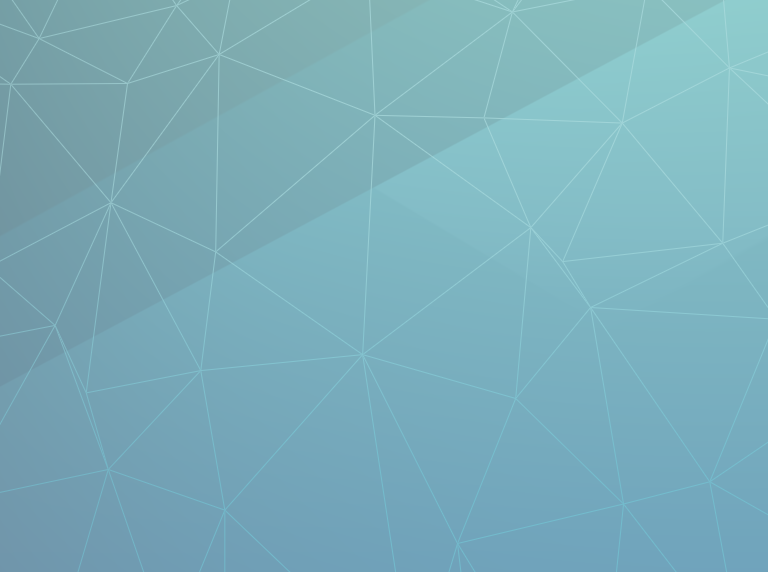
A WebGL 1 fragment shader for this background:

```glsl
precision highp float;

uniform vec2 u_resolution;

// Background gradient corners
const vec3 BOTTOM_LEFT  = vec3(0.440, 0.585, 0.668);
const vec3 BOTTOM_RIGHT = vec3(0.437, 0.640, 0.735);
const vec3 TOP_LEFT     = vec3(0.475, 0.685, 0.715);
const vec3 TOP_RIGHT    = vec3(0.545, 0.780, 0.778);
const float LEFT_FALLOFF = 2.5;

// Diagonal shade bands: tint applied above each slanted edge
const vec3 LOWER_SHADE = vec3(0.970, 0.945, 0.950);
const vec3 UPPER_SHADE = vec3(0.995, 0.962, 0.955);
const float RIGHT_SHADE = 0.65;
const vec3 EDGE_GLOW = vec3(0.003, 0.012, 0.016);
const float FACET_GLOW = 0.014;

// Line network
const vec3 LINE_LOW  = vec3(0.45, 0.77, 0.83);
const vec3 LINE_HIGH = vec3(0.67, 0.86, 0.87);
const float LINE_OPACITY = 0.70;
const float LEFT_OPACITY = 0.56;
const float LINE_HALF_WIDTH = 0.0009;
const float COLUMN_STEP = 0.215;
const float JITTER = 0.90;
const float SEED = 3.7;
const int COLUMNS = 10;
const int ROWS = 7;

// Nodes inside this circle merge into one many-spoked hub
const vec2 HUB = vec2(0.634, 0.38);
const float HUB_RADIUS = 0.21;

float hash(vec2 p) {
  return fract(sin(dot(p, vec2(127.1, 311.7)) + SEED) * 43758.547);
}

// Scattered node of the network; rows grow taller towards the bottom
vec2 nodePosition(vec2 id) {
  vec2 jitter = vec2(hash(id), hash(id + 57.3)) - 0.5;
  vec2 cell = id + JITTER * jitter;
  float depth = cell.y * (0.15 + 0.02 * cell.y);
  vec2 node = vec2(cell.x * COLUMN_STEP, 1.0 - depth);
  return distance(node, HUB) < HUB_RADIUS ? HUB : node;
}

float segmentDistance(vec2 p, vec2 a, vec2 b) {
  vec2 ab = b - a;
  float t = clamp(dot(p - a, ab) / max(dot(ab, ab), 1e-6), 0.0, 1.0);
  return length(p - a - ab * t);
}

// Distance to the nearest edge of the triangulated network
float networkDistance(vec2 p) {
  float nearest = 1.0;
  for (int row = 0; row < ROWS; row++) {
    for (int column = 0; column < COLUMNS; column++) {
      vec2 id = vec2(float(column), float(row)) - 1.0;
      vec2 a = nodePosition(id);
      vec2 b = nodePosition(id + vec2(1.0, 0.0));
      vec2 c = nodePosition(id + vec2(0.0, 1.0));
      vec2 d = nodePosition(id + vec2(1.0, 1.0));
      nearest = min(nearest, segmentDistance(p, a, b));
      nearest = min(nearest, segmentDistance(p, a, c));

      // Split each cell along its shorter diagonal
      float diagonal = distance(a, d) < distance(b, c)
        ? segmentDistance(p, a, d)
        : segmentDistance(p, b, c);
      nearest = min(nearest, diagonal);
    }
  }
  return nearest;
}

// Smooth mask of the area above the line y = slope * x + offset
float above(vec2 p, float slope, float offset, float softness) {
  return smoothstep(-softness, softness, p.y - slope * p.x - offset);
}

vec3 background(vec2 p, vec2 uv) {
  float across = 1.0 - pow(1.0 - uv.x, LEFT_FALLOFF);
  vec3 color = mix(mix(BOTTOM_LEFT, BOTTOM_RIGHT, across),
                   mix(TOP_LEFT, TOP_RIGHT, across), uv.y);

  // Parallel shade bands rising to the right
  float lowerBand = above(p, 0.533, 0.324, 0.002);
  float upperBand = above(p, 0.550, 0.587, 0.003);
  float strength = mix(1.0, RIGHT_SHADE, uv.x);
  color *= mix(vec3(1.0), LOWER_SHADE, lowerBand * strength);
  color *= mix(vec3(1.0), UPPER_SHADE, upperBand * strength);

  // Soft light falling away below the lower band
  float belowBand = max(0.324 + 0.533 * p.x - p.y, 0.0);
  float glow = exp(-4.0 * belowBand) * smoothstep(0.0, 0.4, uv.x);
  color += EDGE_GLOW * glow * (1.0 - lowerBand);

  // Faint bright facet, fading towards its lower tip
  float facet = above(p, -0.60, 1.064, 0.003) * above(p, 0.57, -0.18, 0.006);
  facet *= smoothstep(0.38, 0.65, uv.y);
  return color + FACET_GLOW * facet * (1.0 - lowerBand);
}

void main() {
  float pixel = 1.0 / u_resolution.y;
  vec2 p = gl_FragCoord.xy * pixel;
  vec2 uv = gl_FragCoord.xy / u_resolution;

  vec3 color = background(p, uv);
  float ramp = (LINE_HALF_WIDTH - networkDistance(p)) / pixel;
  float coverage = clamp(0.5 + ramp, 0.0, 1.0);
  float opacity = mix(LEFT_OPACITY, LINE_OPACITY, smoothstep(0.0, 0.45, uv.x));
  vec3 lineColor = mix(LINE_LOW, LINE_HIGH, smoothstep(0.1, 0.75, uv.y));
  color = mix(color, lineColor, coverage * opacity);

  gl_FragColor = vec4(color, 1.0);
}
```
